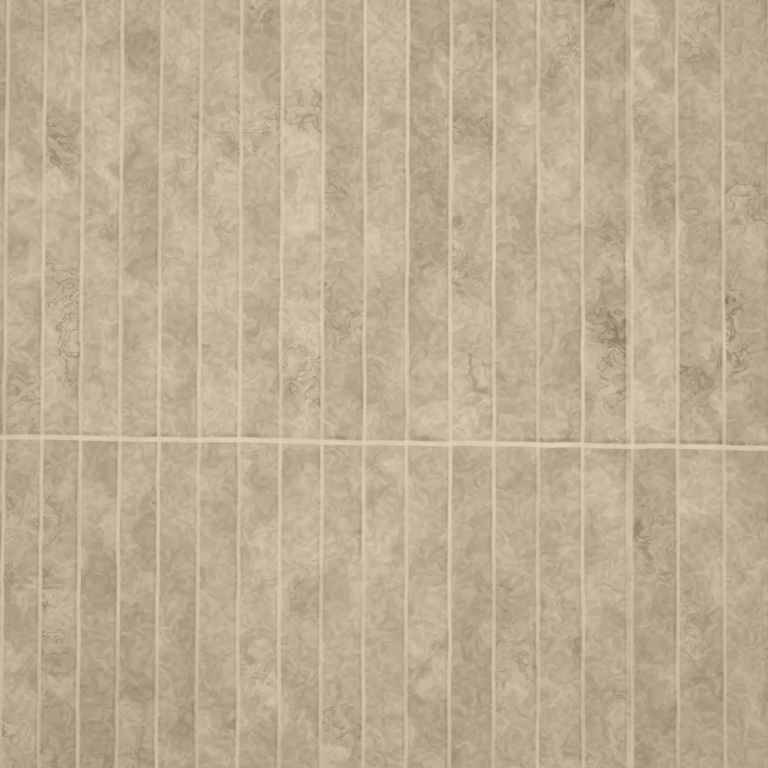
This texture is drawn by a Shadertoy shader. Its source:

```glsl
const vec3 TILE_COLOR = vec3(0.745, 0.676, 0.574);
const vec3 GROUT_COLOR = vec3(0.845, 0.775, 0.672);
const float FIRST_LINE = 0.0052;      // left-most vertical joint
const float FIRST_PITCH = 0.0490;     // width of the first column
const float PITCH_GROWTH = 0.000346;  // quadratic widening to the right
const float SEAM_X = 0.8160;          // wide joint between two sheets
const float SEAM_GAP = 0.0048;
const float LEAN_LEFT = 0.0105;       // slant of the joints at each side
const float LEAN_RIGHT = -0.0040;
const float ROW_LEFT = 0.4310;        // height of the cross joint at each side
const float ROW_RIGHT = 0.4165;
const float LINE_HALF = 0.0023;
const float ROW_HALF = 0.0031;
const float EDGE_SOFTNESS = 0.0013;
const float TILE_VARIATION = 0.036;
const float MOTTLE = 0.17;
const float GRAIN = 0.075;
const float VEIN_DARKNESS = 0.095;
const float VIGNETTE = 0.13;
const vec2 LIGHT_CENTER = vec2(0.52, 0.62);

float hash(vec2 p) {
    vec3 q = fract(vec3(p.xyx) * 0.1031);
    q += dot(q, q.yzx + 33.33);
    return fract((q.x + q.y) * q.z);
}

float noise(vec2 p) {
    vec2 i = floor(p), f = fract(p);
    f = f * f * (3.0 - 2.0 * f);
    return mix(mix(hash(i), hash(i + vec2(1, 0)), f.x),
               mix(hash(i + vec2(0, 1)), hash(i + vec2(1, 1)), f.x), f.y);
}

float fbm(vec2 p) {
    float sum = 0.0, weight = 0.5;
    for (int k = 0; k < 4; k++) {
        sum += weight * noise(p);
        p = mat2(1.6, 1.2, -1.2, 1.6) * p + 17.3;
        weight *= 0.5;
    }
    return sum / 0.9375;
}

// Position of the vertical joint with the given index
float lineX(float index) {
    return FIRST_LINE + index * (FIRST_PITCH + PITCH_GROWTH * index);
}

// Continuous column index, the inverse of lineX
float columnAt(float x) {
    float root = FIRST_PITCH * FIRST_PITCH + 4.0 * PITCH_GROWTH * (x - FIRST_LINE);
    return (sqrt(root) - FIRST_PITCH) / (2.0 * PITCH_GROWTH);
}

float band(float dist, float halfWidth, float blur) {
    return 1.0 - smoothstep(halfWidth - blur, halfWidth + blur, abs(dist));
}

// Brightness offset of the stone, different for each tile
float stone(vec2 uv, vec2 id) {
    float seed = hash(id + 5.0);
    vec2 p = uv + 37.0 * vec2(seed, hash(id + 71.0));
    vec2 warp = vec2(fbm(p * 42.0), fbm(p * 42.0 + 50.0)) - 0.5;
    float tone = TILE_VARIATION * (seed - 0.5);
    tone += MOTTLE * (fbm(p * vec2(26.0, 22.0) + warp * 1.5) - 0.5);
    tone += GRAIN * (noise(p * 190.0 + warp * 5.0) - 0.5);

    // Short curled dark veins gathered in patches
    float ridge = 1.0 - abs(2.0 * noise(p * vec2(58.0, 72.0) + warp * 5.0) - 1.0);
    float patches = smoothstep(0.42, 0.75, fbm(p * vec2(15.0, 11.0) + 9.0));
    float amount = patches * mix(0.35, 1.2, hash(id + 23.0));
    return tone - VEIN_DARKNESS * amount * smoothstep(0.70, 1.0, ridge);
}

void mainImage(out vec4 fragColor, in vec2 fragCoord) {
    vec2 uv = fragCoord / iResolution.xy;
    float blur = max(EDGE_SOFTNESS, 0.8 / min(iResolution.x, iResolution.y));

    // Signed distance to the cross joint, then straightened columns
    float rowDist = uv.y - mix(ROW_LEFT, ROW_RIGHT, uv.x);
    rowDist += 0.0018 * (noise(vec2(uv.x * 28.0, 3.0)) - 0.5);
    float x = uv.x - mix(LEAN_LEFT, LEAN_RIGHT, uv.x) * rowDist;
    x -= clamp(x - SEAM_X, 0.0, SEAM_GAP);
    float row = step(0.0, rowDist);
    float column = columnAt(x);
    float line = round(column);
    float wobble = 0.0016 * (noise(vec2(line * 7.0, uv.y * 24.0)) - 0.5);
    float lineDist = x - lineX(line) + wobble;

    // Tile surface with soft overall light
    vec2 fromLight = uv - LIGHT_CENTER;
    float light = 0.024 - VIGNETTE * dot(fromLight, fromLight);
    float tone = stone(uv, vec2(floor(column) + 3.0, row));

    // Thin shade on tile edges beside the joints
    float wear = noise(vec2(uv.x * 34.0, uv.y * 30.0));
    tone -= 0.045 * wear * band(lineDist + 0.0042, 0.0016, 0.0016);
    tone -= 0.110 * wear * band(rowDist - 0.0062, 0.0022, 0.0026);
    vec3 color = TILE_COLOR + tone;

    // Grout fades unevenly along its length
    float strength = mix(0.55, 1.0, noise(vec2(line * 5.0 + row * 31.0, uv.y * 9.0)));
    float vertical = strength * band(lineDist, LINE_HALF, blur);
    float cross = mix(0.72, 1.0, wear) * band(rowDist, ROW_HALF, blur);
    vec3 grout = GROUT_COLOR + 0.03 * (noise(uv * 150.0) - 0.5);
    color = mix(color, grout, vertical);
    color = mix(color, grout + 0.025, cross);

    fragColor = vec4(clamp(color + light, 0.0, 1.0), 1.0);
}
```
